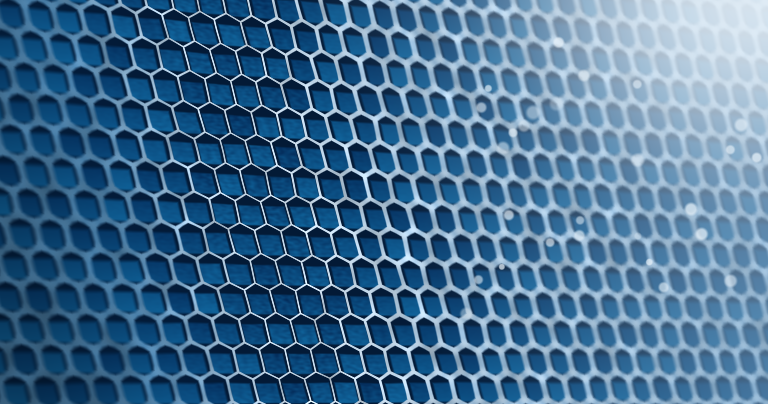
Reproduce this texture procedurally as a Shadertoy shader.

```glsl
const vec3 NAVY = vec3(0.01, 0.10, 0.21);
const vec3 DEEP = vec3(0.02, 0.21, 0.40);
const vec3 BLUE = vec3(0.05, 0.34, 0.55);
const vec3 STEEL = vec3(0.24, 0.46, 0.63);
const vec3 SKY = vec3(0.47, 0.63, 0.76);
const vec3 PALE = vec3(0.71, 0.80, 0.88);
const vec3 GLINT = vec3(0.91, 0.95, 0.98);

const float ROW_PITCH = 1.24; // in cell widths
const float ROOF = 0.30;      // height of the slanted walls

vec2 hash2(vec2 p) {
    vec3 q = fract(p.xyx * vec3(0.1031, 0.1030, 0.0973));
    q += dot(q, q.yzx + 33.33);
    return fract((q.xx + q.yz) * q.zy);
}

float cornerGradient(vec2 cell, vec2 corner, vec2 f) {
    return dot(hash2(cell + corner) * 2.0 - 1.0, f - corner);
}

float gradientNoise(vec2 p) {
    vec2 i = floor(p), f = fract(p);
    vec2 u = f * f * f * (f * (f * 6.0 - 15.0) + 10.0);
    float low = mix(cornerGradient(i, vec2(0, 0), f), cornerGradient(i, vec2(1, 0), f), u.x);
    float high = mix(cornerGradient(i, vec2(0, 1), f), cornerGradient(i, vec2(1, 1), f), u.x);
    return mix(low, high, u.y);
}

// Leaning grid whose cells shrink towards the right
vec2 gridCoord(vec2 p) {
    float x = p.x + 0.25 * (p.y - 0.5);
    float column = x * (13.5 + 1.9 * x);
    float row = (p.y - 0.5) * (12.8 + 1.3 * p.x) + 0.55 * p.x;
    return vec2(column, row * ROW_PITCH);
}

// Distance from inside an elongated hexagon to its walls
float hexInside(vec2 q) {
    vec2 a = abs(q);
    float roof = (0.5 * (ROW_PITCH + ROOF) - 2.0 * ROOF * a.x - a.y)
               / sqrt(1.0 + 4.0 * ROOF * ROOF);
    return min(0.5 - a.x, roof);
}

// Local position in xy, cell centre in zw
vec4 nearestCell(vec2 g) {
    vec2 period = vec2(1.0, 2.0 * ROW_PITCH);
    vec2 evenCentre = round(g / period) * period;
    vec2 oddCentre = (floor(g / period) + 0.5) * period;
    bool isEven = hexInside(g - evenCentre) > hexInside(g - oddCentre);
    vec2 centre = isEven ? evenCentre : oddCentre;
    return vec4(g - centre, centre);
}

float vertexDistance(vec2 q) {
    vec2 a = abs(q);
    return min(length(a - vec2(0.0, 0.5 * (ROW_PITCH + ROOF))),
               length(a - vec2(0.5, 0.5 * (ROW_PITCH - ROOF))));
}

float softBox(vec2 q, vec2 halfSize, float blur) {
    vec2 d = abs(q) - halfSize;
    return 1.0 - smoothstep(-blur, blur, max(d.x, d.y));
}

// Shadowed opening with a lit back wall
vec3 cellColor(vec2 q, vec2 id, float focus, float blur) {
    vec2 shift = vec2(clamp(focus * 0.35, -0.08, 0.10), -0.13);
    float lit = softBox(q - shift, vec2(0.39, 0.42), 0.05 + blur);
    float grain = gradientNoise((q + id) * vec2(4.0, 7.0)) * exp(-18.0 * focus * focus);
    float tone = 0.55 + 0.9 * (hash2(id + 40.0).x - 0.5) - 0.6 * q.y + 0.9 * grain;
    vec3 back = mix(DEEP, BLUE, clamp(tone, -0.2, 1.3));
    return mix(mix(NAVY, DEEP, min(blur * 1.6, 0.3)), back, lit);
}

// Out-of-focus sparkles clustered at the right
float sparkles(vec2 p) {
    float glow = 0.0;
    for (int i = 0; i < 34; i++) {
        vec2 seed = vec2(float(i), 7.0);
        vec2 spread = hash2(seed) + hash2(seed + 61.0) - 1.0;
        vec2 centre = vec2(1.55, 0.60) + spread * vec2(0.55, 0.48);
        vec2 look = hash2(seed + 113.0);
        float radius = mix(0.008, 0.019, look.x);
        float disc = 1.0 - smoothstep(radius * 0.6, radius * 1.15, length(p - centre));
        glow = max(glow, disc * mix(0.25, 0.8, look.y));
    }
    return glow;
}

void mainImage(out vec4 fragColor, in vec2 fragCoord) {
    vec2 p = fragCoord / iResolution.y;
    float focus = p.x + 0.27 * (p.y - 0.5) - 0.65;
    float right = max(focus, 0.0), left = max(-focus, 0.0);

    vec2 grid = gridCoord(p);
    grid += 0.07 * vec2(gradientNoise(grid * 0.6), gradientNoise(grid * 0.6 + 31.0));
    vec4 cell = nearestCell(grid);
    float blur = 0.11 * smoothstep(0.05, 1.0, right) + 0.10 * smoothstep(0.08, 0.6, left);

    // Honeycomb walls, broader and rounder where blurred
    float joint = 1.0 - smoothstep(0.0, 0.32, vertexDistance(cell.xy));
    float wallHalf = 0.032 + 0.10 * smoothstep(0.0, 0.55, right) + 0.08 * smoothstep(0.05, 0.5, left);
    wallHalf += joint * 0.9 * blur;
    float edge = blur + 9.0 / iResolution.y;
    float wall = 1.0 - smoothstep(wallHalf - edge, wallHalf + edge, hexInside(cell.xy));
    vec3 wallColor = mix(mix(PALE, GLINT, 0.3), mix(SKY, PALE, 0.35), smoothstep(0.05, 0.5, right));
    wallColor = mix(wallColor, mix(STEEL, SKY, 0.15), smoothstep(0.03, 0.42, left));
    wallColor = mix(wallColor, GLINT, joint * (0.25 + 0.2 * smoothstep(0.1, 0.6, right)) * exp(-3.0 * left));
    wallColor *= 1.0 + 0.35 * gradientNoise(grid * 0.9 + 9.0);

    vec3 color = mix(cellColor(cell.xy, cell.zw, focus, blur), wallColor, wall);

    // Haze on the right, whitening in the upper corner
    float haze = smoothstep(0.85, 1.95, p.x + 0.40 * (p.y - 0.5));
    color = mix(color, mix(SKY, PALE, p.y), 0.62 * haze);
    float corner = 1.0 - smoothstep(0.0, 0.75, length((p - vec2(1.9, 1.02)) * vec2(0.9, 1.2)));
    color = mix(color, GLINT, 0.85 * corner);
    color = mix(color, GLINT, sparkles(p));
    color *= 1.0 - 0.3 * smoothstep(0.25, 0.75, left) * (1.0 - 0.5 * p.y);
    fragColor = vec4(color, 1.0);
}
```
